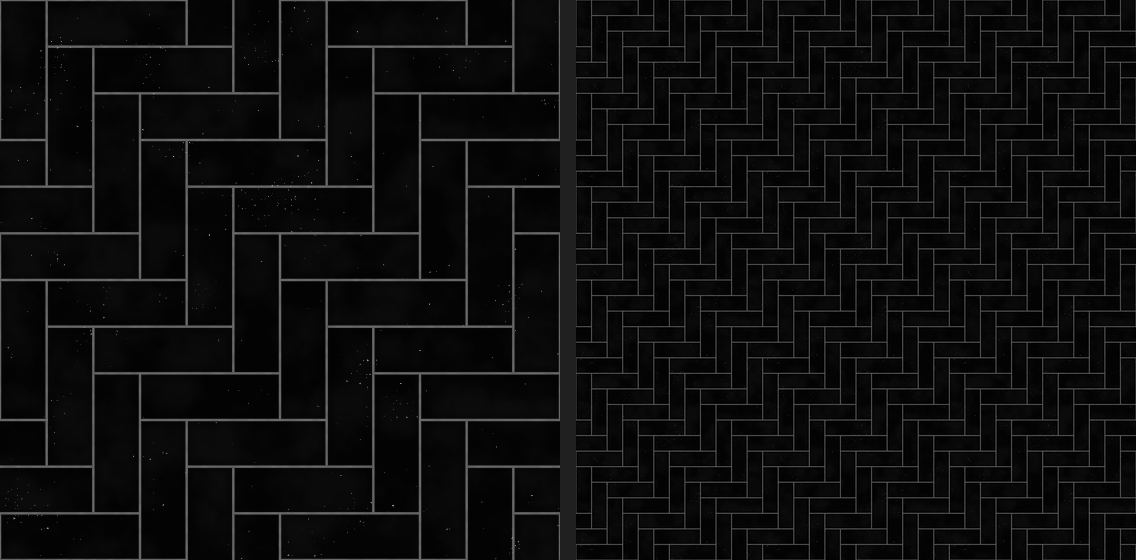
Left, the tile; right, the same tile 3 across and 3 down.
This texture is drawn by a Shadertoy shader. Its source:

```glsl
const float CELLS = 12.0;          // brick widths across the canvas, a multiple of 6
const float BRICK_LENGTH = 3.0;    // in brick widths
const float GROUT_HALF = 0.026;    // half joint width, in brick widths
const vec3 GROUT = vec3(0.405);
const vec3 BRICK_DARK = vec3(0.010);
const vec3 BRICK_LIGHT = vec3(0.042);
const float CLOUD_GRID = 14.0;     // mottling scale
const float SPECK_GRID = 170.0;    // possible chips across the canvas
const float CLUSTER_GRID = 11.0;   // scale of chip clusters
const float RAGGED_GRID = 37.0;    // breakup of the cluster outlines
const float STRAY_DENSITY = 0.007;
const float CLUSTER_DENSITY = 0.24;

float hash(vec2 p) {
    vec3 q = fract(p.xyx * vec3(0.1031, 0.1030, 0.0973));
    q += dot(q, q.yzx + 33.33);
    return fract((q.x + q.y) * q.z);
}

// Value noise that wraps after a whole number of cells
float noise(vec2 p, float period) {
    vec2 i = floor(p), f = fract(p);
    f = f * f * (3.0 - 2.0 * f);
    vec2 a = mod(i, period), b = mod(i + 1.0, period);
    return mix(mix(hash(a), hash(vec2(b.x, a.y)), f.x),
               mix(hash(vec2(a.x, b.y)), hash(b), f.x), f.y);
}

float fbm(vec2 p, float period) {
    float sum = 0.0, amplitude = 0.5;
    for (int i = 0; i < 5; i++) {
        sum += amplitude * noise(p, period);
        p *= 2.0;
        period *= 2.0;
        amplitude *= 0.5;
    }
    return sum;
}

// Herringbone: returns distance to the joint, outputs a wrapped brick id
float herringbone(vec2 p, out vec2 id) {
    vec2 cell = floor(p), f = fract(p);
    float k = mod(cell.x + cell.y + 1.0, 6.0);
    bool horizontal = k > 0.5 && k < 3.5;
    float part = horizontal ? k - 1.0 : mod(k - 4.0, 6.0);
    vec2 axis = horizontal ? vec2(1.0, 0.0) : vec2(0.0, 1.0);
    id = mod(cell - axis * part, CELLS);
    vec2 local = f + axis * part;
    vec2 size = 1.0 + axis * (BRICK_LENGTH - 1.0);
    vec2 edge = min(local, size - local);
    return min(edge.x, edge.y);
}

// Small ragged chips, gathered in clusters
float specks(vec2 uv, float pixel) {
    vec2 p = uv * SPECK_GRID, cell = floor(p);
    vec2 at = (cell + 0.5) / SPECK_GRID;
    float cluster = 0.75 * noise(at * CLUSTER_GRID, CLUSTER_GRID)
                  + 0.25 * noise(at * RAGGED_GRID, RAGGED_GRID);
    float density = mix(STRAY_DENSITY, CLUSTER_DENSITY, smoothstep(0.6, 0.9, cluster));
    float present = step(hash(cell + 211.0), density);

    vec2 center = 0.3 + 0.4 * vec2(hash(cell + 11.0), hash(cell + 57.0));
    vec2 d = fract(p) - center;
    float turn = 6.2832 * hash(cell + 83.0);
    d = mat2(cos(turn), sin(turn), -sin(turn), cos(turn)) * d;
    d.y *= 1.0 + 1.2 * hash(cell + 131.0);
    float size = hash(cell + 307.0);
    float radius = mix(0.09, 0.25, size * size);
    radius *= 1.0 + 0.3 * sin(3.0 * atan(d.y, d.x + 0.0001) + turn);
    float soft = 0.7 * pixel * SPECK_GRID;
    float cover = 1.0 - smoothstep(radius - soft, radius + soft, length(d));
    return present * cover * mix(0.15, 0.85, hash(cell + 401.0));
}

void mainImage(out vec4 fragColor, in vec2 fragCoord) {
    vec2 uv = fragCoord / iResolution.xy;
    float pixel = 1.0 / min(iResolution.x, iResolution.y);

    vec2 id;
    float joint = herringbone(uv * CELLS, id);

    // Mottled brick face, shifted per brick
    vec2 shift = CLOUD_GRID * vec2(hash(id + 17.0), hash(id + 71.0));
    float clouds = fbm(uv * CLOUD_GRID + shift, CLOUD_GRID);
    float tone = smoothstep(0.25, 0.75, clouds) + 0.3 * (hash(id + 5.0) - 0.5);
    tone *= mix(0.6, 1.0, smoothstep(0.0, 0.25, joint));
    vec3 color = mix(BRICK_DARK, BRICK_LIGHT, clamp(tone, 0.0, 1.0));

    // Grout with slight wear
    float soft = 0.75 * pixel * CELLS;
    float grout = 1.0 - smoothstep(GROUT_HALF - soft, GROUT_HALF + soft, joint);
    float wear = 0.94 + 0.12 * noise(uv * 96.0, 96.0);
    color = mix(color, GROUT * wear, grout);

    // Chips
    color = mix(color, vec3(0.8), specks(uv, pixel));
    fragColor = vec4(color, 1.0);
}
```
